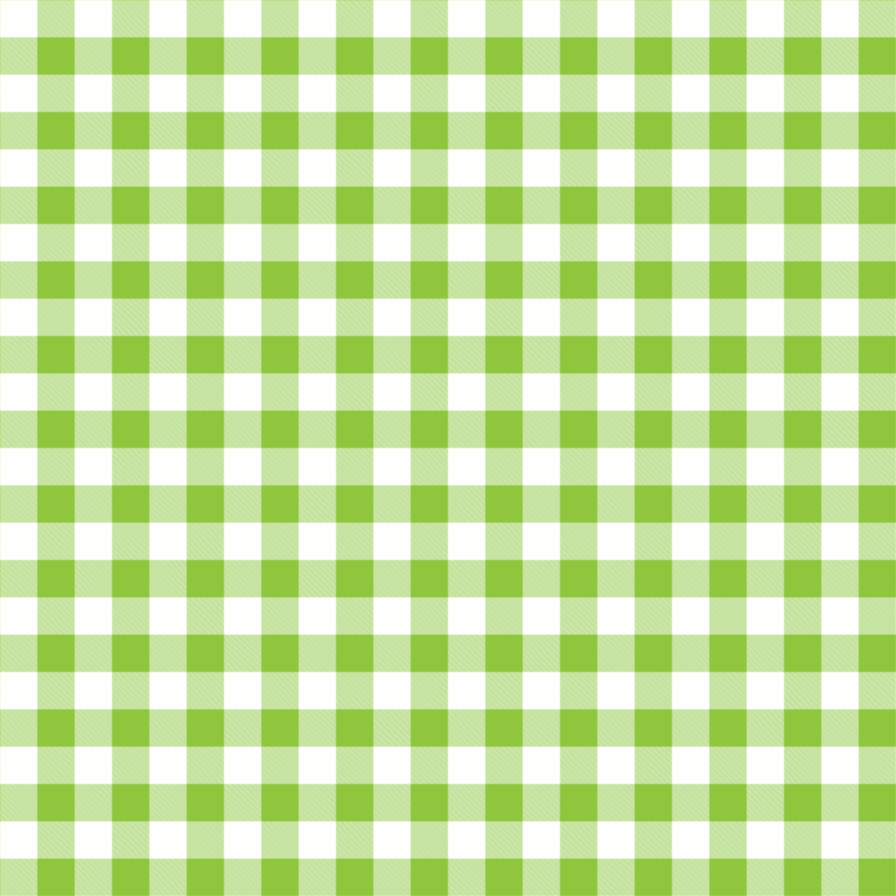
This pattern is drawn by a Shadertoy shader. Its source:

```glsl
const float REPEATS = 12.0;
const vec2 BAND_CENTRE = vec2(0.75, 0.25);   // within one repeat
const float BAND_HALF_WIDTH = 0.25;
const float EDGE_SOFTNESS = 0.0013;
const float HATCH_LINES = 150.0;             // twill lines per canvas width
const float HATCH_STRENGTH = 0.024;
const float PATCH_SCALE = 34.0;              // size of uneven twill patches

const vec3 WHITE = vec3(0.997, 1.0, 0.992);
const vec3 LIGHT_GREEN = vec3(0.78, 0.893, 0.637);
const vec3 DARK_GREEN = vec3(0.56, 0.775, 0.245);
const vec3 HATCH_TINT = vec3(1.0, 0.5, 1.5);

float hash(vec2 p) {
    p = fract(p * vec2(0.1031, 0.1137));
    p += dot(p, p.yx + 33.33);
    return fract((p.x + p.y) * p.x * 7.31);
}

float valueNoise(vec2 p) {
    vec2 cell = floor(p);
    vec2 f = fract(p);
    f = f * f * (3.0 - 2.0 * f);
    float low = mix(hash(cell), hash(cell + vec2(1, 0)), f.x);
    float high = mix(hash(cell + vec2(0, 1)), hash(cell + vec2(1, 1)), f.x);
    return mix(low, high, f.y);
}

// Coverage of the vertical (x) and horizontal (y) bands
vec2 bandCoverage(vec2 uv, float pixel) {
    vec2 offset = abs(fract(uv * REPEATS - BAND_CENTRE + 0.5) - 0.5);
    float edge = max(EDGE_SOFTNESS, 0.75 * pixel) * REPEATS;
    return smoothstep(-edge, edge, BAND_HALF_WIDTH - offset);
}

// Faint falling diagonals, stronger in some patches than others
float twill(vec2 uv, float pixel) {
    float wobble = valueNoise(uv * PATCH_SCALE + 7.0);
    float lines = sin(6.28318 * (HATCH_LINES * (uv.x + uv.y) + 0.5 * wobble));
    float patchiness = mix(0.25, 1.0, valueNoise(uv * PATCH_SCALE));
    float resolved = 1.0 - smoothstep(0.3, 0.6, HATCH_LINES * pixel);
    return lines * patchiness * resolved;
}

void mainImage(out vec4 fragColor, in vec2 fragCoord) {
    float pixel = 1.0 / min(iResolution.x, iResolution.y);
    vec2 uv = fragCoord * pixel;
    vec2 band = bandCoverage(uv, pixel);

    // Woven check: one band is light, two crossing bands are dark
    vec3 color = mix(mix(WHITE, LIGHT_GREEN, band.x),
                     mix(LIGHT_GREEN, DARK_GREEN, band.x), band.y);

    // Twill shows only where a single band crosses the white ground
    float singleBand = band.x + band.y - 2.0 * band.x * band.y;
    color += HATCH_STRENGTH * HATCH_TINT * twill(uv, pixel) * singleBand;

    fragColor = vec4(clamp(color, 0.0, 1.0), 1.0);
}
```
